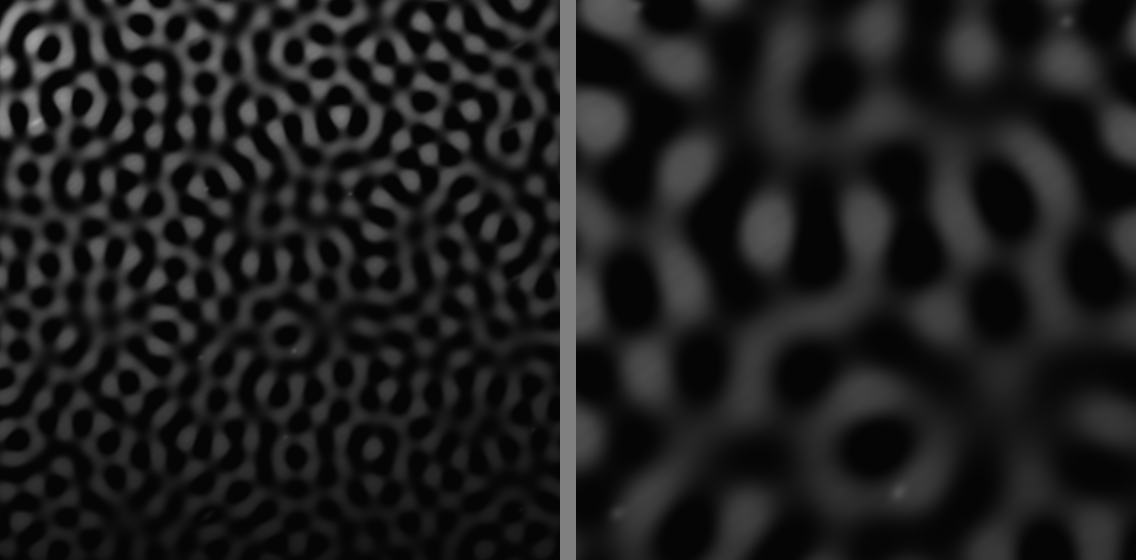
Left: the whole. Right: its middle third, enlarged.
Write a Shadertoy shader that draws this pattern.

```glsl
// Grey labyrinth of random interfering waves under fading light, with a few bright glints
#define WAVES 48
#define CYCLES 18.6        // wavelengths across the canvas
#define SPREAD 0.08        // relative spread of the wavelength
#define UPRIGHT 0.22       // preference for upright stripes
#define DARK_LEVEL -1.12   // wave height that turns black
#define BRIGHT_LEVEL 1.95  // wave height that turns fully lit
#define BLACK 0.020
#define GLINT_CELLS 7.0
#define GLINT_CHANCE 0.22
#define GLINT_ANGLE 0.6

const float TAU = 6.2831853;

float hash(vec2 p) {
    vec3 q = fract(vec3(p.xyx) * 0.1031);
    q += dot(q, q.yzx + 33.33);
    return fract((q.x + q.y) * q.z);
}

float valueNoise(vec2 p) {
    vec2 cell = floor(p), f = fract(p);
    f = f * f * (3.0 - 2.0 * f);
    float low = mix(hash(cell), hash(cell + vec2(1, 0)), f.x);
    float high = mix(hash(cell + vec2(0, 1)), hash(cell + vec2(1, 1)), f.x);
    return mix(low, high, f.y);
}

vec2 rotate(vec2 p, float angle) {
    float c = cos(angle), s = sin(angle);
    return vec2(c * p.x + s * p.y, c * p.y - s * p.x);
}

// Sum of plane waves from all directions, with unit variance
float waveField(vec2 p) {
    float sum = 0.0, power = 0.0;
    for (int i = 0; i < WAVES; i++) {
        float id = float(i);
        float angle = TAU * (id + hash(vec2(id, 3.0))) / float(WAVES);
        float frequency = CYCLES * (1.0 + SPREAD * (hash(vec2(id, 17.0)) - 0.5));
        float weight = 1.0 + UPRIGHT * cos(2.0 * angle);
        float phase = hash(vec2(id, 41.0));
        sum += weight * cos(TAU * (frequency * dot(p, vec2(cos(angle), sin(angle))) + phase));
        power += 0.5 * weight * weight;
    }
    return sum / sqrt(power);
}

// Light falls off downwards and to the right, with soft patches
float illumination(vec2 uv) {
    float top = mix(0.57, 0.28, pow(uv.x, 0.8));
    float light = mix(0.06, top, pow(uv.y, 0.8));
    return light * (0.84 + 0.36 * valueNoise(uv * 4.5 + 8.0));
}

// Sparse short slanted streaks and small specks
float glints(vec2 p) {
    vec2 cell = floor(p * GLINT_CELLS);
    if (hash(cell + 71.0) > GLINT_CHANCE) return 0.0;
    vec2 jitter = vec2(hash(cell + 13.0), hash(cell + 29.0));
    vec2 center = (cell + 0.3 + 0.4 * jitter) / GLINT_CELLS;
    float size = hash(cell + 53.0);
    vec2 d = rotate(p - center, GLINT_ANGLE + 0.5 * (jitter.x - 0.5));
    d /= vec2(mix(0.004, 0.018, size * size), mix(0.0035, 0.005, size));
    return exp(-dot(d, d)) * mix(0.25, 0.55, jitter.y);
}

void mainImage(out vec4 fragColor, in vec2 fragCoord) {
    vec2 uv = fragCoord / iResolution.xy;
    vec2 p = fragCoord / iResolution.y;

    // Soft labyrinth whose ridges are dimmer than its blobs
    float height = waveField(p);
    float ridge = smoothstep(DARK_LEVEL, BRIGHT_LEVEL, height);
    ridge += 0.12 * max(height - BRIGHT_LEVEL, 0.0);

    // Faint fine striations on the lit parts
    vec2 grainPos = rotate(p, GLINT_ANGLE) * vec2(60.0, 220.0);
    float grain = 1.0 + 0.07 * (valueNoise(grainPos) - 0.5);

    float light = illumination(uv);
    float grey = BLACK + light * (ridge * grain + glints(p));
    fragColor = vec4(vec3(grey), 1.0);
}
```
